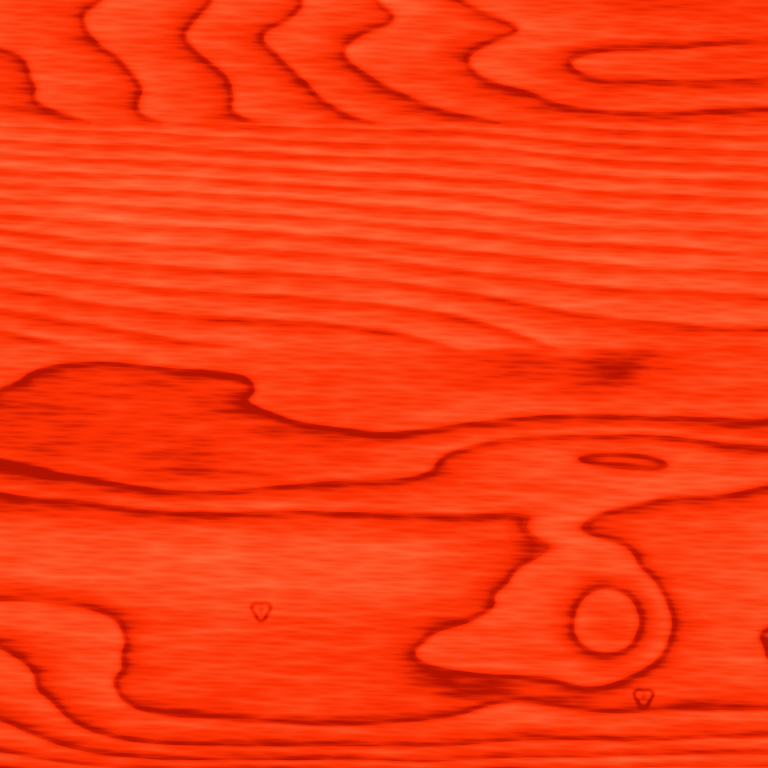
Write a three.js fragment shader that draws this texture.

```glsl
// Red-stained softwood: fine straight grain between a wavy figure above and
// broad islands below. Three height fields are sliced into growth rings,
// shaded darker towards each ring edge, then overlaid with cellular fibres.

varying vec2 vUv;

vec2 hash2(vec2 cell) {
  vec3 q = fract(vec3(cell.xyx) * vec3(0.1031, 0.1030, 0.0973));
  q += dot(q, q.yzx + 33.33);
  return fract((q.xx + q.yz) * q.zy);
}

// Cellular noise: distance to the nearest scattered point, centred on zero.
float cells(vec2 p) {
  vec2 base = floor(p);
  float nearest = 2.0;
  for (int j = -1; j <= 1; j++) {
    for (int i = -1; i <= 1; i++) {
      vec2 cell = base + vec2(float(i), float(j));
      nearest = min(nearest, length(cell + hash2(cell) - p));
    }
  }
  return nearest - 0.5;
}

// Layered, rotated sines bent by one another.
float waves(vec2 p) {
  float sum = 0.0;
  float amp = 1.0;
  for (int i = 0; i < 5; i++) {
    p = mat2(0.8, 0.6, -0.6, 0.8) * p * 1.6 + 1.7;
    sum += amp * sin(p.x + 1.2 * sin(p.y));
    amp *= 0.52;
  }
  return sum;
}

float blob(vec2 p, vec2 centre, vec2 radius) {
  vec2 d = (p - centre) / radius;
  return exp(-dot(d, d));
}

// Ring heights of the top, middle and bottom figure; rings lie at integers.
vec3 ringHeights(vec2 p) {
  // Upright fronts that flare to the right along their foot
  float top = 5.6 * smoothstep(-0.15, 0.8, p.x) + 0.15 * sin(60.0 * p.y + 5.0 * p.x);
  top -= 1.3 * exp(-max(p.y - 0.84, 0.0) / 0.04);
  top += 0.25 * waves(p * vec2(4.0, 11.0)) + 1.4 * blob(p, vec2(1.0, 0.92), vec2(0.2, 0.025));

  // Near-level lines, wider and more bent towards the lower edge
  float u = max(p.y - 0.53, 0.0);
  float middle = 28.0 * u + 52.0 * u * u + 1.5 * p.x;
  middle += (3.0 * p.x + 0.5 * sin(9.0 * p.x)) * exp(-u / 0.15);
  middle += 0.3 * waves(p * vec2(2.5, 5.0));

  // Long tongues, closed islands and bunched lines at the foot
  float low = 4.0 * exp(-p.y / 0.06) + 3.6 * smoothstep(0.22, 0.56, p.y);
  low += 0.34 * waves(p * vec2(3.2, 10.0) + 2.0);
  low += 1.3 * blob(p, vec2(0.8, 0.19), vec2(0.06, 0.07));
  low += 0.9 * blob(p, vec2(0.74, 0.17), vec2(0.18, 0.09));
  low += 1.5 * blob(p, vec2(0.0, 0.1), vec2(0.13, 0.12));
  low += 1.3 * blob(p, vec2(0.24, 0.385), vec2(0.17, 0.04));
  low -= 1.2 * blob(p, vec2(0.77, 0.41), vec2(0.19, 0.03));
  return vec3(top, middle, low);
}

// Tone of each figure: a soft dark approach and a crisp far side.
vec3 ringTones(vec2 p) {
  vec3 h = ringHeights(p);
  vec3 dx = ringHeights(p + vec2(0.001, 0.0)) - h;
  vec3 dy = ringHeights(p + vec2(0.0, 0.001)) - h;
  vec3 slope = max(sqrt(dx * dx + dy * dy) / 0.001, vec3(4.0));
  vec3 phase = fract(h);
  vec3 before = (1.0 - phase) / slope;
  vec3 after = phase / slope;
  vec3 line = max(exp(-before / min(vec3(0.010), 0.28 / slope)),
                  exp(-after / min(vec3(0.003), 0.14 / slope)));
  vec3 body = phase * min(before / 0.004, vec3(1.0));
  return -0.32 * body - vec3(0.55, 0.50, 0.62) * line;
}

vec3 stain(float tone) {
  vec3 deep = vec3(0.70, 0.07, 0.0);
  vec3 red = vec3(0.99, 0.19, 0.02);
  vec3 pale = vec3(1.0, 0.47, 0.29);
  vec3 colour = mix(deep, red, smoothstep(-0.35, 0.13, tone));
  return mix(colour, pale, clamp((tone - 0.13) / 0.82, 0.0, 1.0));
}

void main() {
  vec2 p = vUv;
  float drift = waves(p * vec2(2.0, 7.0) + 5.0);

  // Join the three figures
  vec3 tones = ringTones(p);
  float isTop = smoothstep(0.832, 0.846, p.y + 0.002 * drift);
  float isLow = 1.0 - smoothstep(0.540, 0.558, p.y + 0.006 * drift);
  float tone = mix(mix(tones.y + 0.12, tones.x, isTop), tones.z, isLow);

  // Broad shading: pale upper left, deep band below the middle
  tone += 0.55 + 0.06 * drift + 0.16 * blob(p, vec2(0.0, 0.74), vec2(0.4, 0.12));
  tone -= 0.12 * blob(p, vec2(0.4, 0.42), vec2(0.9, 0.13));
  tone -= 0.18 * blob(p, vec2(0.0, 0.39), vec2(0.17, 0.09));

  // Fibres, coarse and fine
  vec2 along = vec2(p.x, p.y + 0.03 * p.x);
  tone += 0.26 * cells(along * vec2(6.0, 60.0)) + 0.30 * cells(along * vec2(20.0, 170.0));

  // Two pin knots
  for (int i = 0; i < 2; i++) {
    vec2 d = p - mix(vec2(0.34, 0.205), vec2(0.838, 0.092), float(i));
    float rim = (length(d) - 0.011 - 0.002 * sin(3.0 * atan(d.y, d.x))) / 0.003;
    tone -= 0.45 * exp(-rim * rim) + 0.3 * blob(d, vec2(0.0), vec2(0.004));
  }

  gl_FragColor = vec4(stain(tone), 1.0);
}
```
